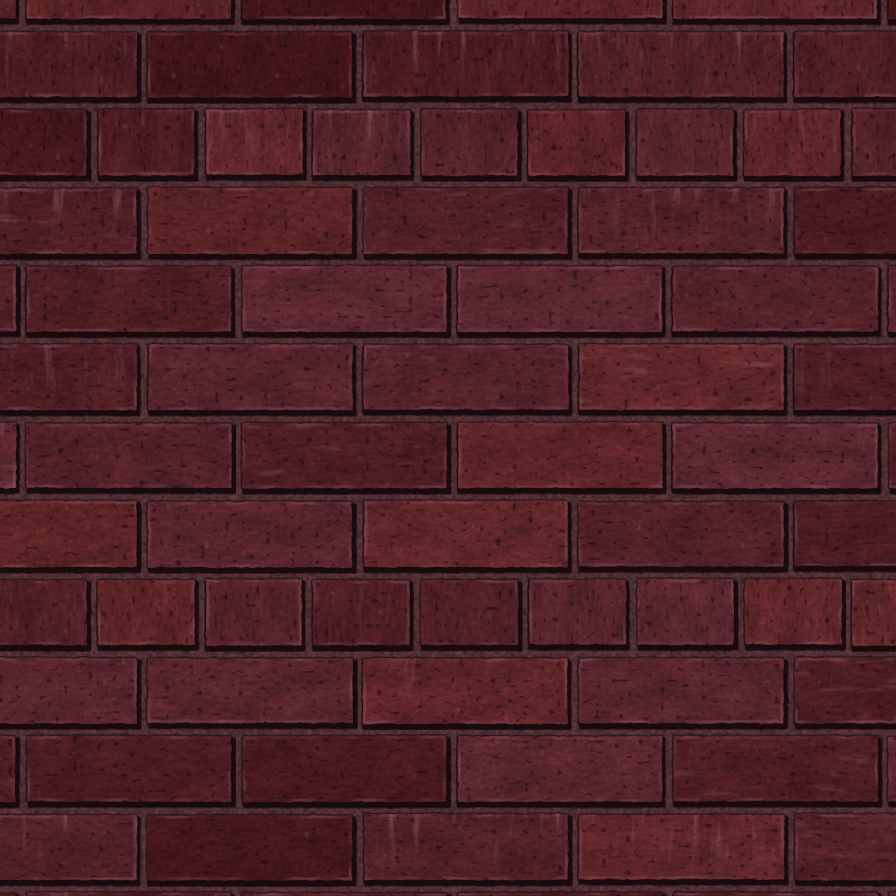
A Shadertoy shader for this texture:

```glsl
// Dark red brick wall: staggered stretcher courses with a header course every sixth row.

const float COURSE_HEIGHT = 0.0874;
const float STRETCHER_WIDTH = 0.2405;
const float TOP_JOINT = 0.9714;

const vec3 DEEP_RED = vec3(0.255, 0.083, 0.095);
const vec3 PLUM = vec3(0.355, 0.150, 0.185);
const vec3 RUST = vec3(0.380, 0.150, 0.155);
const vec3 MORTAR = vec3(0.310, 0.180, 0.200);
const vec3 SHADOW = vec3(0.085, 0.035, 0.042);
const vec3 CHALK = vec3(0.560, 0.350, 0.390);

vec2 hash2(vec2 p) {
    vec3 q = fract(p.xyx * vec3(0.1031, 0.1030, 0.0973));
    q += dot(q, q.yzx + 33.33);
    return fract((q.xx + q.yz) * q.zy);
}

float cornerSlope(vec2 cell, vec2 corner, vec2 f) {
    float angle = 6.2832 * hash2(cell + corner).x;
    return dot(vec2(cos(angle), sin(angle)), f - corner);
}

// Gradient noise, roughly -0.7 to 0.7
float gradientNoise(vec2 p) {
    vec2 cell = floor(p), f = fract(p);
    vec2 u = f * f * f * (f * (f * 6.0 - 15.0) + 10.0);
    float bottom = mix(cornerSlope(cell, vec2(0, 0), f), cornerSlope(cell, vec2(1, 0), f), u.x);
    float top = mix(cornerSlope(cell, vec2(0, 1), f), cornerSlope(cell, vec2(1, 1), f), u.x);
    return mix(bottom, top, u.y);
}

float fbm(vec2 p) {
    float sum = 0.0, gain = 0.6;
    for (int i = 0; i < 3; i++) {
        sum += gain * gradientNoise(p);
        p = p * 2.1 + 17.3;
        gain *= 0.55;
    }
    return sum;
}

float boxDistance(vec2 p, vec2 halfSize) {
    vec2 d = abs(p) - halfSize;
    return length(max(d, 0.0)) + min(max(d.x, d.y), 0.0);
}

// Face colour: per-brick tone, directional grain, pits and chalky stains
vec3 brickFace(vec2 uv, vec2 local, vec2 id, bool upright) {
    vec2 pick = hash2(id + 41.0);
    vec2 stain = hash2(id + 97.0);
    vec2 shift = 9.0 * hash2(id + 13.0);
    float middle = 1.0 - smoothstep(0.2, 0.5, abs(uv.y - 0.47));
    float tone = clamp(0.75 * pick.x + 0.45 * middle - 0.1, 0.0, 1.0);
    vec3 color = mix(DEEP_RED, PLUM, tone);
    color = mix(color, RUST, 0.75 * step(0.8, pick.y));

    vec2 along = upright ? uv.yx : uv;
    float grain = gradientNoise(along * vec2(70.0, 250.0) + shift);
    float mottle = fbm(along * vec2(18.0, 35.0) + shift);
    float speckle = gradientNoise(uv * 210.0 + shift);
    color *= 1.0 + 0.16 * grain + 0.30 * mottle + 0.16 * speckle;

    float pits = smoothstep(0.28, 0.5, gradientNoise(along * vec2(110.0, 170.0) + shift));
    color = mix(color, SHADOW, 0.5 * pits);

    // Run-down streaks on some bricks, sideways scuffs on others
    float drip = smoothstep(0.05, 0.5, fbm(uv * vec2(75.0, 12.0) + shift));
    drip *= smoothstep(0.0, COURSE_HEIGHT, local.y) * step(0.68, stain.x);
    float scuff = smoothstep(0.12, 0.55, fbm(uv * vec2(14.0, 60.0) + shift));
    scuff *= step(0.72, stain.y) * (upright ? 0.0 : 1.0);
    float fleck = smoothstep(0.43, 0.6, gradientNoise(uv * 95.0 + shift));
    return mix(color, CHALK, clamp(0.55 * drip + 0.45 * scuff + 0.25 * fleck, 0.0, 0.8));
}

void mainImage(out vec4 fragColor, in vec2 fragCoord) {
    vec2 uv = fragCoord / iResolution.y;
    float aa = 1.0 / iResolution.y;

    // Course layout: row counts downward from the first full course
    float down = (TOP_JOINT - uv.y) / COURSE_HEIGHT;
    float row = floor(down);
    bool header = mod(row, 6.0) == 1.0;
    float width = header ? 0.5 * STRETCHER_WIDTH : STRETCHER_WIDTH;
    float start = header ? 0.1029 : mix(0.1589, 0.0234, mod(row, 2.0));
    float across = (uv.x - start) / width;
    vec2 id = vec2(floor(across), row);
    vec2 local = vec2(fract(across) * width, (1.0 - fract(down)) * COURSE_HEIGHT);

    // Slightly irregular brick outline
    vec2 jitter = hash2(id) - 0.5;
    vec2 lowCorner = vec2(0.0062, 0.0078) + 0.0015 * jitter;
    vec2 highCorner = vec2(width - 0.0058, COURSE_HEIGHT - 0.0064) + 0.0015 * jitter.yx;
    vec2 center = 0.5 * (lowCorner + highCorner), halfSize = 0.5 * (highCorner - lowCorner);
    float rough = 0.0011 * gradientNoise(uv * 70.0) + 0.0009 * gradientNoise(uv * 190.0);
    float edge = boxDistance(local - center, halfSize - 0.0015) - 0.0015 + rough;

    // Mortar, darkened below and to the right of each brick
    float grit = gradientNoise(uv * 230.0) + 0.6 * gradientNoise(uv * 90.0);
    vec3 color = MORTAR * (1.0 + 0.35 * grit);
    vec2 shadowShift = vec2(0.0012 + 0.0018 * hash2(id + 5.0).x, -0.0042);
    float shade = boxDistance(local - center - shadowShift, halfSize) - 0.0018 + 0.8 * rough;
    color = mix(color, SHADOW, 0.95 * (1.0 - smoothstep(-0.0008, 0.0012 + aa, shade)));
    color = mix(color, SHADOW, 0.6 * (1.0 - smoothstep(0.0004, 0.0026, edge)));

    // Brick face with worn pale rims
    vec3 face = brickFace(uv, local, id, header || row < 1.0);
    float rim = smoothstep(-0.0048, -0.0024, edge) * (1.0 - smoothstep(-0.0014, 0.0, edge));
    float wear = smoothstep(-0.25, 0.45, gradientNoise(uv * 28.0 + 3.0 * id));
    face = mix(face, CHALK, 0.42 * rim * wear);
    color = mix(face, color, smoothstep(-0.6 * aa, 0.6 * aa, edge));

    fragColor = vec4(clamp(color, 0.0, 1.0), 1.0);
}
```
